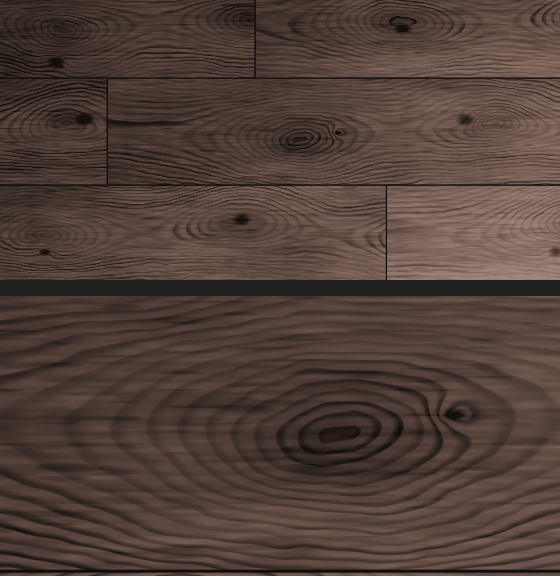
Top: the whole. Bottom: its middle third, enlarged.
A Shadertoy shader for this texture:

```glsl
// Dark stained oak floor: three rows of long planks with staggered joints.
// Each plank's grain is the contour lines of a height field that forms
// ellipses around hearts, then is warped by noise and broken up by pores.

float hash(vec2 p) {
    p = fract(p * vec2(0.1731, 0.2437));
    p += dot(p, p.yx + 19.19);
    return fract((p.x + p.y) * p.x * 7.31);
}

float noise(vec2 p) {
    vec2 i = floor(p), f = fract(p);
    f = f * f * (3.0 - 2.0 * f);
    return mix(mix(hash(i), hash(i + vec2(1, 0)), f.x),
               mix(hash(i + vec2(0, 1)), hash(i + vec2(1, 1)), f.x), f.y);
}

float fbm(vec2 p) {
    float sum = 0.0, amp = 0.5;
    for (int i = 0; i < 4; i++) {
        sum += amp * noise(p);
        p = p * 2.03 + 7.1;
        amp *= 0.5;
    }
    return sum;
}

// Wood brightness at local (x from the joint, y from the plank's centre line)
float woodTone(vec2 local, float row, float plank) {
    vec2 id = vec2(row + 5.0, plank + 3.0);
    vec2 q = local + id * vec2(13.7, 9.3);
    float shift = row == 0.0 ? 0.28 * plank : -0.16 * max(row, 0.0);

    // Wavy fibres: broad sway, medium ripple and a fine jagged edge
    vec2 w = local;
    w.y += 0.07 * (fbm(q * vec2(2.5, 5.0)) - 0.47)
         + 0.010 * (noise(q * vec2(9.0, 20.0)) - 0.5)
         + 0.004 * (noise(q * vec2(34.0, 70.0)) - 0.5);

    // Hearts along the plank, each with a small dark knot beside it
    float pull = 0.0, centre = 0.0, core = 0.0, knot = 0.0, bulge = 0.0;
    for (int k = 1; k <= 3; k++) {
        vec2 seed = id * 3.7 + float(k) * 5.3;
        vec2 heart = vec2(0.685 * float(k) + shift, 0.09 * (hash(seed) - 0.4));
        float near = exp(-12.0 * pow(w.x - heart.x, 2.0));
        pull += near;
        centre += near * heart.y;
        core += near * mix(0.35, 1.0, hash(seed + 2.0));

        vec2 spot = heart + vec2(0.3, 0.32) * (vec2(hash(seed + 4.0), hash(seed + 6.0)) - 0.5);
        vec2 d = (w - spot) * vec2(0.65, 1.0);
        float radius = mix(0.007, 0.019, hash(seed + 8.0));
        knot += 1.0 - smoothstep(0.3, 1.5, length(d) / radius);
        bulge += exp(-dot(d, d) / (6.0 * radius * radius));
    }
    float spread = mix(0.014, 0.024, hash(id + 11.0));
    float y = w.y - centre;
    float field = sqrt(y * y + spread * max(1.0 - pull, 0.0) + 0.00005);
    float rings = 84.0 * (field + 0.025 * bulge);

    // Growth rings: soft rise, sharper fall, uneven strength
    float t = fract(rings);
    float line = smoothstep(0.35, 0.8, t) * (1.0 - smoothstep(0.84, 1.0, t));
    float bold = hash(vec2(floor(rings), id.x + 7.0 * id.y));
    float patchy = smoothstep(0.3, 0.7, noise(q * vec2(4.0, 16.0)));
    float pores = noise(q * vec2(32.0, 250.0));
    float fibre = noise(q * vec2(9.0, 190.0));

    float tone = 0.56 + 0.16 * (hash(id + 23.0) - 0.5);
    tone += 0.5 * (fbm(q * vec2(2.2, 8.0)) - 0.47);
    tone += 0.2 * (fibre - 0.5) + 0.18 * (pores - 0.5);
    tone -= line * (0.14 + 0.4 * bold * patchy) * (0.65 + 0.7 * pores);
    tone -= 0.15 * smoothstep(0.68, 0.9, noise(q * vec2(14.0, 200.0) + 40.0));
    tone -= 0.45 * core * exp(-field * field / 0.0024);
    return tone - 0.6 * min(knot, 1.0);
}

void mainImage(out vec4 fragColor, in vec2 fragCoord) {
    vec2 p = fragCoord / iResolution.y;

    // Plank layout: row pitch, one joint position per row, plank length
    float v = (p.y - 0.339) / 0.382;
    float row = floor(v);
    float joint = 0.383 - 0.2345 * row + 0.7625 * row * row;
    float u = (p.x - joint) / 1.9;
    float plank = floor(u);
    vec2 cell = vec2(u - plank, v - row);
    vec2 local = vec2(cell.x * 1.9, (cell.y - 0.5) * 0.382);

    // Wood under light falling from the lower right, dim at the left
    float tone = woodTone(local, row, plank);
    tone += 0.27 * (p.x - 1.0) - 0.3 * (p.y - 0.5);
    tone += 0.15 * exp(-2.5 * dot(p - vec2(1.75, 0.1), p - vec2(1.75, 0.1)));
    tone = clamp(tone, -0.2, 1.2);
    vec3 color = mix(vec3(0.16, 0.125, 0.105), vec3(0.56, 0.46, 0.42), tone);
    color -= vec3(0.0, 0.05, 0.05) * max(tone * (1.0 - tone), 0.0);

    // Dark seams between planks
    vec2 edge = min(cell, 1.0 - cell) * vec2(1.9, 0.382);
    float soft = max(0.0025, 1.0 / iResolution.y);
    float seam = smoothstep(0.0005, 0.0005 + soft, min(edge.x, edge.y));
    color = mix(vec3(0.06, 0.045, 0.04), color, seam);

    fragColor = vec4(color, 1.0);
}
```
